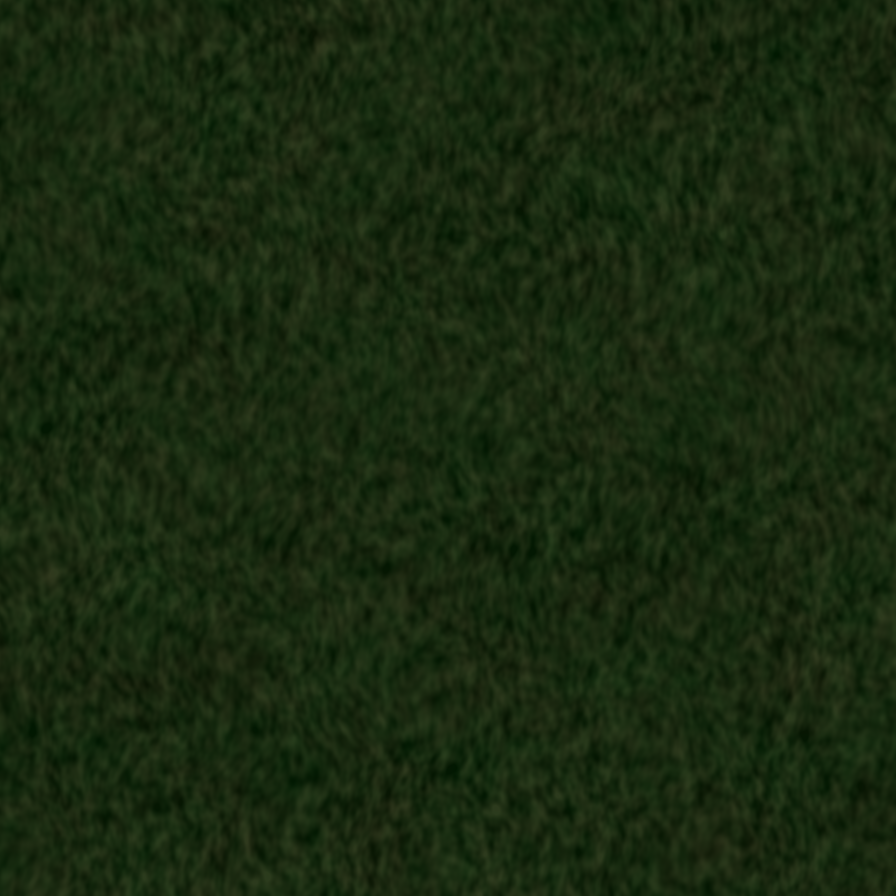
Write a Shadertoy shader that draws this texture.

```glsl
vec2 randomGradient(vec2 cell) {
    uvec2 q = uvec2(ivec2(cell) + 4096) * uvec2(1597334673u, 3812015801u);
    uint h = (q.x ^ q.y) * 1597334673u;
    h = (h ^ (h >> 15)) * 2246822519u;
    h ^= h >> 13;
    float angle = 6.28318 * float(h & 65535u) / 65536.0;
    return vec2(cos(angle), sin(angle));
}

float gradientNoise(vec2 p) {
    vec2 i = floor(p), f = p - i;
    vec2 u = f * f * f * (f * (f * 6.0 - 15.0) + 10.0);
    float a = dot(randomGradient(i), f);
    float b = dot(randomGradient(i + vec2(1, 0)), f - vec2(1, 0));
    float c = dot(randomGradient(i + vec2(0, 1)), f - vec2(0, 1));
    float d = dot(randomGradient(i + vec2(1, 1)), f - vec2(1, 1));
    return mix(mix(a, b, u.x), mix(c, d, u.x), u.y);
}

vec2 rotate(vec2 p, float angle) {
    float c = cos(angle), s = sin(angle);
    return vec2(c * p.x + s * p.y, c * p.y - s * p.x);
}

// Upright tufts in three sizes, each leaning a little differently
float grassTufts(vec2 p) {
    float coarse = gradientNoise(rotate(p, -0.35) * vec2(48.0, 28.0));
    float medium = gradientNoise(rotate(p, 0.2) * vec2(88.0, 52.0) + 17.3);
    float fine = gradientNoise(rotate(p, -0.15) * vec2(135.0, 90.0) + 41.7);
    return 0.45 * coarse + 0.52 * medium + 0.3 * fine;
}

void mainImage(out vec4 fragColor, in vec2 fragCoord) {
    vec2 uv = fragCoord / iResolution.y;

    // Slow bending keeps the tufts from lining up
    vec2 bend = vec2(gradientNoise(uv * 9.0 + 3.1), gradientNoise(uv * 9.0 + 27.9));
    vec2 p = uv + 0.015 * bend;

    // Light and shade, with broad patches of varying contrast
    float patches = gradientNoise(uv * 5.0 + 8.6) + 0.7 * gradientNoise(uv * 13.0 + 52.4);
    float contrast = 1.0 + 0.35 * gradientNoise(uv * 4.0 + 71.2);
    float tone = clamp(0.5 + contrast * grassTufts(p) + 0.14 * patches, 0.0, 1.0);
    vec3 shadow = vec3(0.02, 0.09, 0.008);
    vec3 blade = vec3(0.17, 0.23, 0.112);
    vec3 color = mix(shadow, blade, tone);

    // Dry brown and cool green tints
    float dryness = gradientNoise(uv * 11.0 + 33.8) + gradientNoise(p * vec2(60.0, 42.0) + 90.5);
    color += dryness * vec3(0.022, -0.008, 0.004);

    fragColor = vec4(max(color, 0.0), 1.0);
}
```
